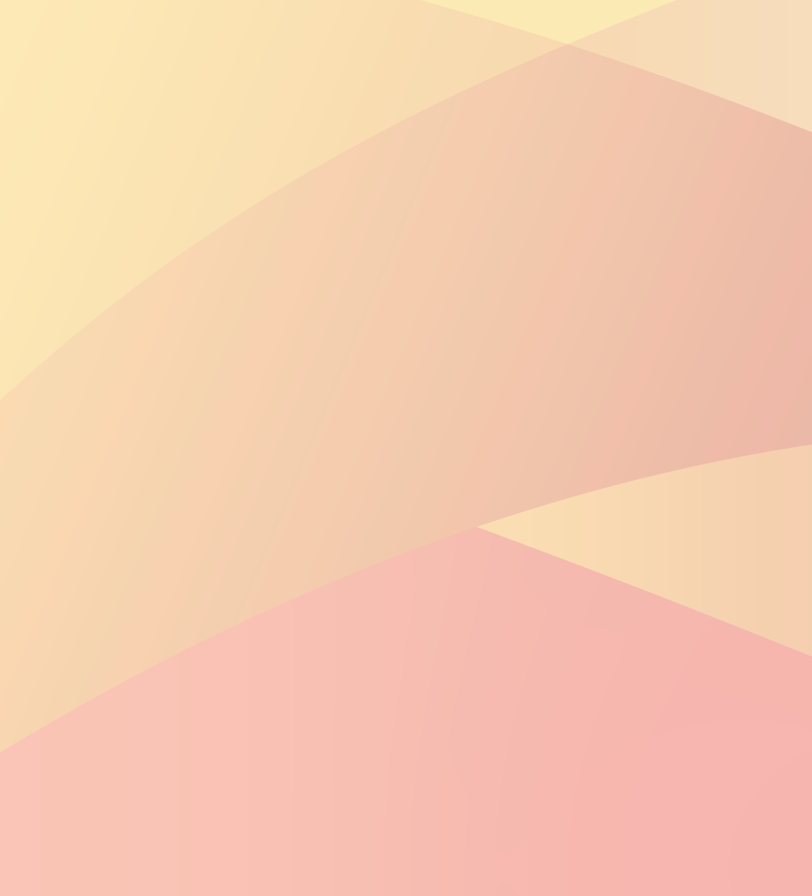
Reproduce this background procedurally as a Shadertoy shader.

```glsl
// Overlapping translucent hills in warm cream, peach and pink.
// Each edge is a polynomial height curve; each region between edges is filled
// with its own slanted gradient, with faint diagonal bands on the main hill.

const vec3 SKY_LIGHT    = vec3(0.992, 0.915, 0.712);
const vec3 SKY_DEEP     = vec3(0.970, 0.850, 0.690);
const vec3 GAP_CREAM    = vec3(0.990, 0.918, 0.710);
const vec3 CORNER_LIGHT = vec3(0.968, 0.855, 0.705);
const vec3 CORNER_DEEP  = vec3(0.970, 0.865, 0.735);
const vec3 HILL_LIGHT   = vec3(0.980, 0.862, 0.700);
const vec3 HILL_MID     = vec3(0.955, 0.798, 0.682);
const vec3 HILL_DEEP    = vec3(0.928, 0.722, 0.655);
const vec3 WEDGE_LIGHT  = vec3(0.980, 0.870, 0.700);
const vec3 WEDGE_DEEP   = vec3(0.958, 0.808, 0.685);
const vec3 PINK_LIGHT   = vec3(0.980, 0.770, 0.712);
const vec3 PINK_DEEP    = vec3(0.952, 0.715, 0.675);
const vec3 PINK_GLOW    = vec3(0.975, 0.710, 0.690);

const float SLANT       = 0.42;   // tilt of the gradient axis
const float BAND_COUNT  = 7.0;    // bands per unit of canvas height
const float BAND_AMOUNT = 0.005;  // strength of the bands

// Edge heights, with x running from 0 to 1 across the canvas
float upperRise(float x) { return 0.553 + x * (0.84 + x * (-0.51 + 0.175 * x)); }
float upperFall(float x) { float d = x - 0.517; return 1.0 - d * (0.25 + 0.115 * d); }
float lowerRise(float x) { return 0.160 + x * (0.55 - 0.206 * x); }
float lowerFall(float x) { float d = x - 0.596; return 0.409 - d * (0.335 + 0.04 * d); }

// Soft coverage of the area below an edge
float below(float y, float edge) {
    float soft = 0.8 / iResolution.y;
    return 1.0 - smoothstep(-soft, soft, y - edge);
}

// Broad ripple plus a finer one, giving uneven diagonal bands
vec3 bands(float t) {
    float wave = sin(6.2832 * BAND_COUNT * t) + 0.5 * sin(6.2832 * BAND_COUNT * 2.3 * t);
    return BAND_AMOUNT * wave * vec3(1.0, -0.35, 0.1);
}

void mainImage(out vec4 fragColor, in vec2 fragCoord) {
    vec2 uv = fragCoord / iResolution.xy;
    float aspect = iResolution.x / iResolution.y;
    float t = uv.x * aspect + SLANT * (1.0 - uv.y);

    // Region fills
    vec3 sky = mix(SKY_LIGHT, SKY_DEEP, smoothstep(-0.05, 0.72, t));
    vec3 corner = mix(CORNER_LIGHT, CORNER_DEEP, smoothstep(0.7, 1.0, uv.x));
    vec3 hill = mix(HILL_LIGHT, HILL_MID, smoothstep(0.1, 0.7, t));
    hill = mix(hill, HILL_DEEP, smoothstep(0.55, 1.15, t)) + bands(t);
    vec3 wedge = mix(WEDGE_LIGHT, WEDGE_DEEP, smoothstep(0.58, 1.05, uv.x));
    vec3 pink = mix(PINK_LIGHT, PINK_DEEP, smoothstep(0.0, 1.05, uv.x));
    pink = mix(pink, PINK_GLOW, 0.8 * smoothstep(0.55, 0.0, length((uv - vec2(0.95, 0.03)) * vec2(aspect, 1.0))));

    // Edge coverage
    float underRise = below(uv.y, upperRise(uv.x));
    float underFall = below(uv.y, upperFall(uv.x));
    float underLowRise = below(uv.y, lowerRise(uv.x));
    float underLowFall = below(uv.y, lowerFall(uv.x));

    // Upper layers cross and overlap, then the wedge and pink hill cover them
    vec3 color = mix(mix(GAP_CREAM, sky, underFall), mix(corner, hill, underFall), underRise);
    color = mix(color, mix(wedge, pink, underLowFall), underLowRise);

    fragColor = vec4(color, 1.0);
}
```
